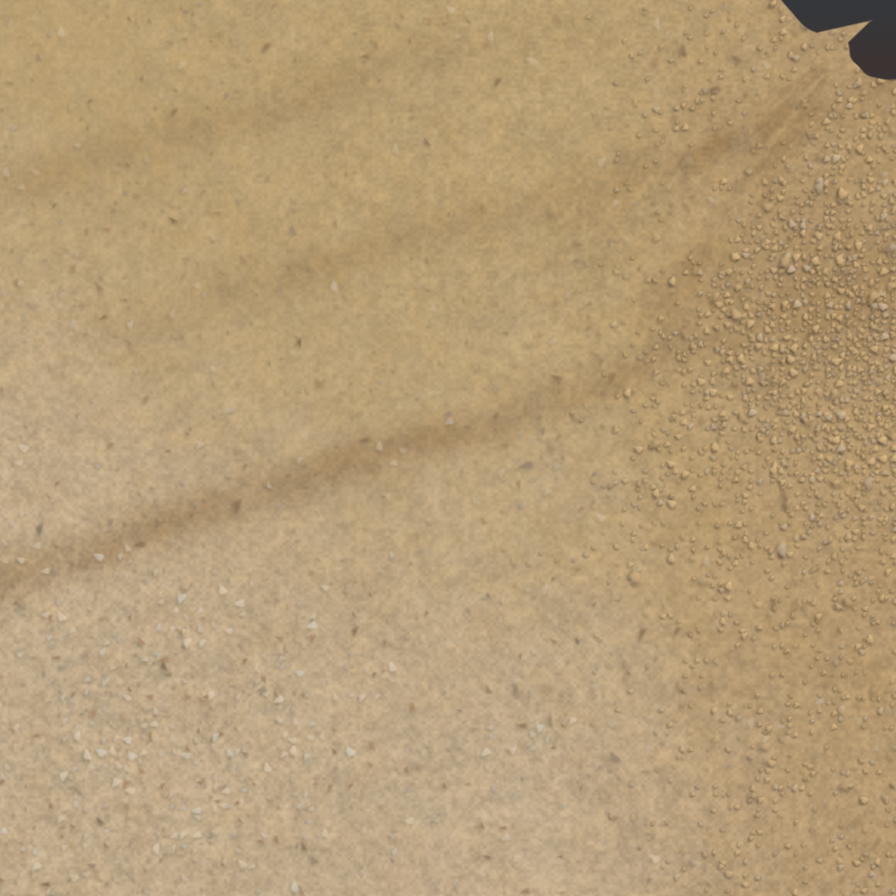
Write a WebGL 1 fragment shader that draws this texture.

```glsl
precision highp float;
// Dry sandy ground with soft diagonal wheel ruts, a fan of streaks and loose gravel.
// Layered value noise tints the sand; jittered cells scatter lit stones, pale chips
// and dark flecks by density fields; a dark hollow is cut from the upper right corner.
uniform vec2 u_resolution;

#define SAND_YELLOW vec3(0.722, 0.622, 0.450)
#define SAND_PALE vec3(0.748, 0.662, 0.535)
#define SAND_BROWN vec3(0.700, 0.585, 0.425)
#define RUT_COLOR vec3(0.590, 0.480, 0.335)
#define HOLLOW_COLOR vec3(0.230, 0.205, 0.200)
#define STONE_COLOR vec3(0.770, 0.650, 0.475)
#define CHIP_COLOR vec3(0.800, 0.745, 0.660)
#define FLECK_COLOR vec3(0.500, 0.405, 0.300)
#define RUT_WIDTH 0.027
#define GRAIN_CONTRAST 0.085
#define FAN_APEX vec2(0.96, 0.96)
#define LIGHT_DIR vec2(0.6, 0.8)

float hash(vec2 p) {
  return fract(sin(dot(p, vec2(127.1, 311.7))) * 43758.5);
}

float noise(vec2 p) {
  vec2 i = floor(p), f = fract(p);
  f = f * f * (3.0 - 2.0 * f);
  return mix(mix(hash(i), hash(i + vec2(1.0, 0.0)), f.x),
             mix(hash(i + vec2(0.0, 1.0)), hash(i + 1.0), f.x), f.y);
}

float fbm(vec2 p) {
  float sum = 0.0, amp = 0.5;
  for (int i = 0; i < 4; i++) {
    sum += amp * noise(p);
    p = mat2(1.6, 1.2, -1.2, 1.6) * p + 7.3;
    amp *= 0.5;
  }
  return sum / 0.94;
}

// Soft round falloff: 1 at the centre, fading over the given radii.
float blob(vec2 p, vec2 centre, vec2 radii) {
  vec2 q = (p - centre) / radii;
  return exp(-dot(q, q));
}

// Scattered angular stones: x cover, y lighting, z random tint, w cast shadow.
vec4 stones(vec2 uv, float scale, float share, float size, float squash) {
  vec2 p = uv * scale + scale * 0.37, cell = floor(p);
  float soft = 0.08 + 0.0012 * scale;
  vec4 result = vec4(0.0);
  for (int j = -1; j <= 1; j++) {
    for (int i = -1; i <= 1; i++) {
      vec2 id = cell + vec2(float(i), float(j));
      float tint = hash(id + 5.7), turn = 6.283 * hash(id + 9.1);
      vec2 offset = p - id - 0.2 - 0.6 * vec2(hash(id + 1.3), hash(id + 3.9));
      float radius = size * mix(0.5, 1.0, tint * tint);
      float present = smoothstep(0.0, 0.12, share - hash(id + 12.4));
      mat2 spin = mat2(cos(turn), sin(turn), -sin(turn), cos(turn));
      vec2 q = spin * offset * vec2(1.0, squash);
      float bumps = 1.0 + 0.16 * cos(3.0 * atan(q.y, q.x + 0.0001) + turn);
      float cover = present * (1.0 - smoothstep(-soft, soft, length(q) * bumps - radius));
      vec2 s = spin * (offset + LIGHT_DIR * radius * 0.6) * vec2(1.0, squash);
      float shadow = present * (1.0 - smoothstep(-soft, soft * 2.0, length(s) - radius));
      if (cover > result.x)
        result.xyz = vec3(cover, clamp(dot(offset, LIGHT_DIR) / radius, -1.0, 1.0), tint);
      result.w = max(result.w, shadow);
    }
  }
  return result;
}

vec3 addStones(vec3 ground, vec4 s, vec3 color, float relief) {
  vec3 tinted = color * (0.92 + 0.16 * s.z + relief * s.y);
  tinted = mix(tinted, vec3(dot(tinted, vec3(0.333))), 0.4 * step(0.85, fract(s.z * 7.0)));
  ground *= 1.0 - 1.7 * relief * s.w * (1.0 - s.x);
  return mix(ground, tinted, s.x * 0.8);
}

// Soft dark rut along a wavering slanted line, uneven in depth.
float rut(vec2 p, float start, float slope, float width) {
  float d = p.y - start - slope * p.x - 0.022 * (fbm(p * 9.0 + start * 9.0) - 0.5);
  return exp(-d * d / (width * width)) * (0.65 + 0.7 * fbm(p * 14.0 + start));
}

void main() {
  vec2 uv = gl_FragCoord.xy / u_resolution;
  float broad = fbm(uv * 5.0), patchy = fbm(uv * 24.0 + 3.0);

  // Sand: yellow above, pale at lower left, brown at right.
  float pale = smoothstep(1.0, 0.3, uv.y + 0.4 * uv.x + 0.35 * (broad - 0.5));
  vec3 color = mix(SAND_YELLOW, SAND_PALE, pale);
  color = mix(color, SAND_BROWN, 0.85 * smoothstep(0.55, 1.0, uv.x + 0.2 * (broad - 0.5)));

  // Ruts, and streaks fanning out from the corner.
  float ruts = 0.54 * rut(uv, 0.355, 0.325, RUT_WIDTH) * smoothstep(0.95, 0.5, uv.x);
  ruts += 0.28 * rut(uv, 0.59, 0.31, RUT_WIDTH) * smoothstep(0.0, 0.35, uv.x);
  ruts += 0.26 * rut(uv, 0.79, 0.30, RUT_WIDTH) * smoothstep(0.75, 0.4, uv.x);
  vec2 ray = FAN_APEX - uv;
  float angle = atan(ray.y, ray.x), reach = length(ray);
  float fan = smoothstep(0.50, 0.62, angle) * smoothstep(1.12, 0.98, angle)
            * smoothstep(0.55, 0.25, reach) * smoothstep(0.0, 0.08, reach);
  ruts += fan * 0.5 * smoothstep(0.3, 0.85, fbm(vec2(angle * 16.0, reach * 14.0)));
  ruts += 0.45 * blob(uv, vec2(0.93, 0.67), vec2(0.12, 0.09)) * (0.5 + patchy);
  color = mix(color, RUT_COLOR, clamp(ruts, 0.0, 0.8));

  // Mottling, fine grain and slight shifts of hue.
  float coarse = noise(uv * 85.0 + 2.0) - 0.5;
  float grain = noise(uv * 150.0) + noise(uv * 290.0 + 4.0) - 1.0 + 0.6 * coarse;
  float strength = GRAIN_CONTRAST * (0.6 + 0.5 * max(uv.x, pale));
  color *= 1.0 + 0.07 * (patchy - 0.5) + strength * grain;
  color += vec3(0.5, 0.0, -0.7) * 0.04 * (fbm(uv * 45.0 + 8.0) - 0.5);

  // Density fields, then loose material from fine to coarse.
  float gravel = blob(uv, vec2(0.98, 0.6), vec2(0.2, 0.19));
  float scree = smoothstep(0.45, 0.95, uv.x + 0.3 * (broad - 0.5)) * (1.0 - 0.9 * fan);
  float chips = blob(uv, vec2(0.17, 0.18), vec2(0.22, 0.18)) + 0.8 * blob(uv, vec2(0.6, 0.17), vec2(0.05));
  float lumps = smoothstep(0.3, 0.65, patchy);
  color = addStones(color, stones(uv + 0.43, 95.0, 0.14 + 0.3 * chips, 0.34, 1.6), color * 0.93, 0.05);
  color = addStones(color, stones(uv, 65.0, 0.75 * chips * lumps + 0.08, 0.36, 1.5), mix(color, CHIP_COLOR, 0.75), 0.05);
  color = addStones(color, stones(uv + 0.31, 48.0, 0.13 + 0.2 * chips, 0.24, 1.7), FLECK_COLOR * 1.22, 0.03);
  color = addStones(color, stones(uv + 0.17, 120.0, 0.75 * gravel + 0.28 * scree, 0.4, 1.3), STONE_COLOR * 0.97, 0.14);
  color = addStones(color, stones(uv, 80.0, 0.65 * gravel + 0.12 * scree, 0.36, 1.3), STONE_COLOR, 0.15);
  color = addStones(color, stones(uv + 0.53, 34.0, 0.06 + 0.1 * scree, 0.25, 1.4), STONE_COLOR * 0.97, 0.14);
  color = addStones(color, stones(uv + 0.71, 28.0, 0.11, 0.2, 1.9), FLECK_COLOR, 0.06);

  // Dark hollow: two rounded bites parted by a pointed lip of sand.
  float ragged = 0.008 * (noise(uv * 60.0) - 0.5);
  float bites = min(length(uv - vec2(0.937, 1.03)) - 0.07, length(uv - vec2(1.0, 0.967)) - 0.057) + ragged;
  vec2 lip = mat2(0.88, -0.47, 0.47, 0.88) * (uv - vec2(0.972, 0.977));
  float spike = max(abs(lip.y) + 0.28 * lip.x, -lip.x - 0.06);
  float hollow = 1.0 - smoothstep(-0.0015, 0.0015, max(bites, -spike));
  vec3 depth = HOLLOW_COLOR + vec3(-0.02, 0.01, 0.03) * smoothstep(0.93, 1.0, uv.y);
  gl_FragColor = vec4(mix(color, depth, hollow), 1.0);
}
```
